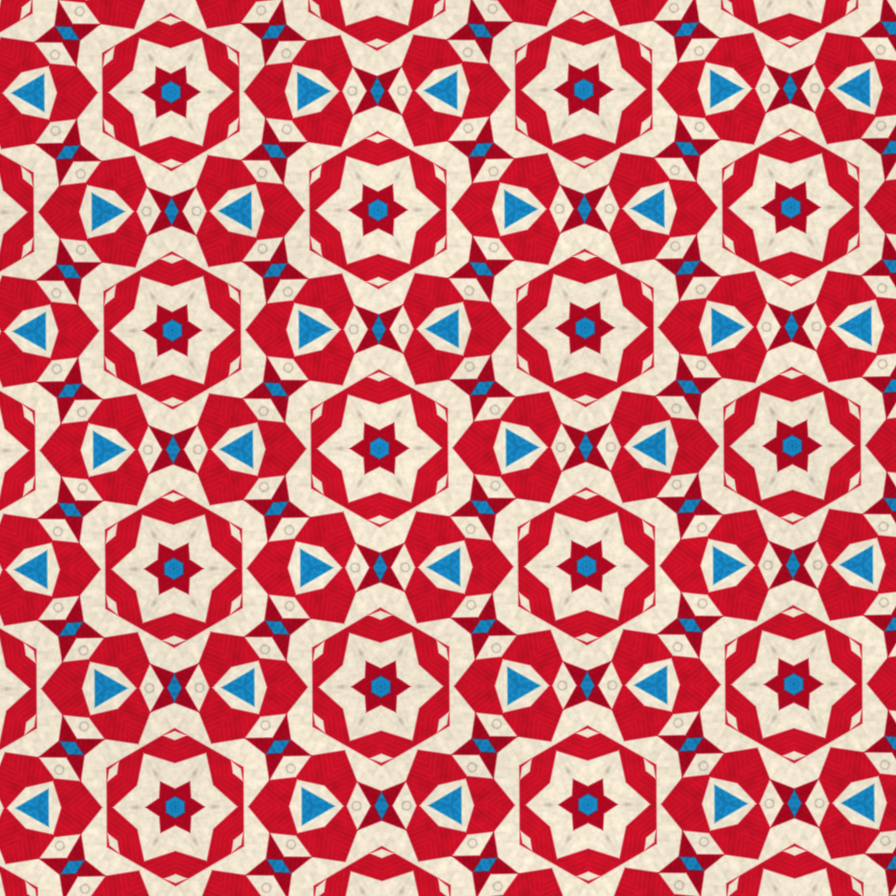
This pattern is drawn by a WebGL 1 fragment shader. Its source:

```glsl
precision highp float;

uniform vec2 u_resolution;

#define SPACING 0.266
#define CENTER vec2(0.4235, 0.4996)
#define TILT 0.006
#define CREAM vec3(0.94, 0.895, 0.81)
#define RED vec3(0.765, 0.07, 0.15)
#define DARK_RED vec3(0.65, 0.035, 0.12)
#define BLUE vec3(0.09, 0.49, 0.71)
#define WEAVE 0.06
#define FIBRE 0.11
#define SOFTNESS 0.003

// Mirror axis through two star centers, and its normal toward a triangle
const vec2 AXIS = vec2(0.8660254, 0.5);
const vec2 ACROSS = vec2(0.5, -0.8660254);
const vec2 MIDPOINT = 0.5 * AXIS;
const vec2 TRIANGLE = vec2(0.57735, 0.0);

float hash(vec2 p) {
  vec3 q = fract(vec3(p.xyx) * 0.1031);
  q += dot(q, q.yzx + 33.33);
  return fract((q.x + q.y) * q.z);
}

float noise(vec2 p) {
  vec2 i = floor(p), f = fract(p);
  f *= f * (3.0 - 2.0 * f);
  return mix(mix(hash(i), hash(i + vec2(1.0, 0.0)), f.x),
             mix(hash(i + vec2(0.0, 1.0)), hash(i + 1.0), f.x), f.y);
}

// Nearest star center as origin, in a lattice of unit spacing
vec2 hexCell(vec2 p) {
  vec2 s = vec2(1.7320508, 1.0);
  vec2 a = mod(p + 0.5 * s, s) - 0.5 * s;
  vec2 b = mod(p, s) - 0.5 * s;
  return dot(a, a) < dot(b, b) ? a : b;
}

// Reflect a cell into one 30 degree wedge
vec2 foldWedge(vec2 p) {
  p = abs(p);
  p += 2.0 * min(dot(p, ACROSS), 0.0) * -ACROSS;
  return vec2(p.x, abs(p.y));
}

// Signed distance to a line, negative on the left of a to b
float edge(vec2 p, vec2 a, vec2 b) {
  vec2 d = normalize(b - a);
  return d.y * (p.x - a.x) - d.x * (p.y - a.y);
}

float star(vec2 p, float tip, float notch) {
  return edge(p, vec2(tip, 0.0), notch * AXIS);
}

float diamond(vec2 p, vec2 r) {
  return (abs(p.x) / r.x + abs(p.y) / r.y - 1.0) * r.x * r.y / length(r);
}

void paint(inout vec3 color, vec3 ink, float d, float blur) {
  color = mix(color, ink, 1.0 - smoothstep(-blur, blur, d));
}

void main() {
  vec2 uv = gl_FragCoord.xy / u_resolution.y;
  float c = cos(TILT), s = sin(TILT);
  vec2 plane = mat2(c, -s, s, c) * (uv - CENTER) / SPACING;
  vec2 p = foldWedge(hexCell(plane));
  float blur = 0.8 / (u_resolution.y * SPACING) + SOFTNESS;

  // Cloth grain: soft fibres on cream, diagonal threads on colours
  float fibre = 0.6 * noise(p * vec2(28.0, 85.0) + 7.0)
              + 0.4 * noise(p.yx * vec2(60.0, 150.0) + 31.0) - 0.5;
  float thread = sin(dot(p, vec2(190.0, 250.0))) * 0.5 + noise(p * 130.0) - 0.5;
  vec3 cream = CREAM * (1.0 + FIBRE * fibre);
  float dye = 1.0 + WEAVE * thread + 0.1 * (noise(p * 24.0 + 3.0) - 0.5);
  vec3 red = RED * dye;
  vec3 darkRed = DARK_RED * dye;
  vec3 blue = BLUE * (dye + 0.16 * (noise(p * 70.0) - 0.5));

  // Creases near the star points and small curls beside the crosses
  float crease = smoothstep(0.035, 0.0, length((p - vec2(0.165, 0.0)) * vec2(1.0, 2.2)));
  float curlRadius = length(p - MIDPOINT - 0.105 * ACROSS);
  float curl = smoothstep(0.009, 0.0, abs(curlRadius - 0.018));
  cream *= 1.0 - 0.17 * crease - 0.14 * curl;

  // Nested stars in a hexagon, with slim diamonds at its corners
  vec2 axial = vec2(dot(p, AXIS), dot(p, ACROSS));
  vec3 color = cream;
  paint(color, red, p.x - 0.287, blur);
  paint(color, cream, star(p, 0.262, 0.185), blur);
  paint(color, darkRed, star(p, 0.124, 0.077), blur);
  paint(color, blue, p.x - 0.04, blur);
  paint(color, cream, diamond(axial - vec2(0.3, 0.0), vec2(0.02, 0.05)), blur);

  // Three-armed red frame around a cream hexagon and a blue triangle
  vec2 crossTip = MIDPOINT + 0.102 * (ACROSS - AXIS);
  vec2 kiteTip = MIDPOINT + 0.147 * ACROSS;
  float frame = max(edge(p, crossTip, vec2(0.307, 0.0)), edge(p, kiteTip, crossTip));
  paint(color, red, frame, blur);
  paint(color, cream, edge(p, TRIANGLE - 0.13 * ACROSS, TRIANGLE - vec2(0.1, 0.0)), blur);
  paint(color, blue, TRIANGLE.x - 0.046 - p.x, blur);

  // Four-pointed cross with a blue diamond between neighbouring stars
  vec2 q = abs(axial - vec2(0.5, 0.0));
  vec2 tip = vec2(0.102);
  float cross4 = max(edge(q, vec2(0.062, 0.0), tip), edge(q, tip, vec2(0.0, 0.045)));
  paint(color, darkRed, cross4, blur);
  paint(color, blue, diamond(q, vec2(0.059, 0.03)), blur);

  // Faint uneven wear across the whole cloth
  color *= 1.0 + 0.04 * (noise(plane * 2.3 + 40.0) - 0.5)
               + 0.05 * (noise(plane * 45.0 + 90.0) - 0.5);
  gl_FragColor = vec4(clamp(color, 0.0, 1.0), 1.0);
}
```
